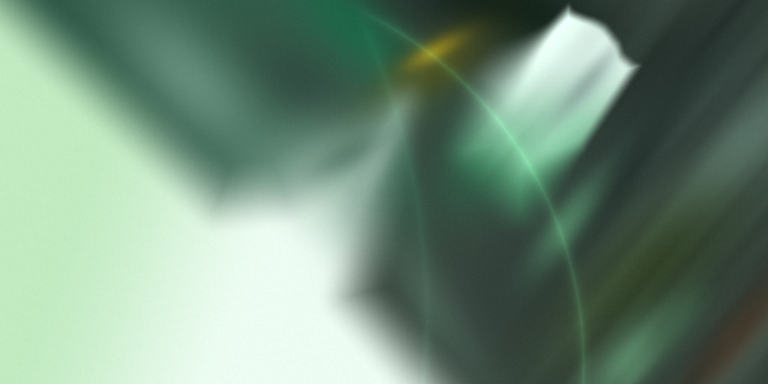
This background is drawn by a Shadertoy shader. Its source:

```glsl
// An abstract, defocused backdrop of pale light and green glass reflections.
// Two soft polygons carry the bright shapes; rotated Gaussian glows tint the
// dark field, with thin refraction arcs and stretched noise as motion streaks.

float hash(vec2 p) {
    return fract(sin(dot(p, vec2(127.1, 311.7))) * 43758.5453);
}

float noise(vec2 p) {
    vec2 i = floor(p), f = fract(p);
    f = f * f * (3.0 - 2.0 * f);
    return mix(mix(hash(i), hash(i + vec2(1, 0)), f.x),
               mix(hash(i + vec2(0, 1)), hash(i + vec2(1, 1)), f.x), f.y);
}

// Coordinates along and across a direction
vec2 rotate(vec2 p, float angle) {
    float c = cos(angle), s = sin(angle);
    return vec2(c * p.x + s * p.y, c * p.y - s * p.x);
}

// Elongated Gaussian spot
float glow(vec2 p, vec2 center, vec2 size, float angle) {
    vec2 q = rotate(p - center, angle) / size;
    return exp(-dot(q, q));
}

// Signed distance to a polygon, negative inside
float polygon(vec2 p, vec2 v[7]) {
    float d = dot(p - v[0], p - v[0]), side = 1.0;
    for (int i = 0; i < 7; i++) {
        vec2 a = v[i], b = v[(i + 6) % 7], e = b - a, w = p - a;
        vec2 q = w - e * clamp(dot(w, e) / dot(e, e), 0.0, 1.0);
        d = min(d, dot(q, q));
        bvec3 c = bvec3(p.y >= a.y, p.y < b.y, e.x * w.y > e.y * w.x);
        if (all(c) || all(not(c))) side = -side;
    }
    return side * sqrt(d);
}

float fill(float d, float softness) {
    return 1.0 - smoothstep(-softness, softness, d);
}

void mainImage(out vec4 fragColor, in vec2 fragCoord) {
    vec2 p = fragCoord / iResolution.y;
    p.x *= 2.0 * iResolution.y / iResolution.x;
    vec2 s = rotate(p, 0.88);
    float streak = noise(s * vec2(1.6, 13.0)) * 0.65 + noise(s * vec2(3.0, 34.0)) * 0.35;
    float rightSide = smoothstep(1.35, 1.65, p.x - 0.3 * (p.y - 0.5));

    // Dark field and its green upper left
    vec3 col = vec3(0.21, 0.265, 0.235);
    float innerEdge = length(p - vec2(-0.65, -0.15)) - 1.94 + 0.18 * (1.0 - p.y);
    col = mix(col, vec3(0.20, 0.36, 0.29), fill(innerEdge, 0.05) * smoothstep(0.25, 0.6, p.y));
    col = mix(col, vec3(0.09, 0.43, 0.29), 0.75 * glow(p, vec2(0.93, 0.93), vec2(0.22, 0.09), -0.75));
    col = mix(col, vec3(0.18, 0.28, 0.24), 0.8 * glow(p, vec2(0.80, 0.76), vec2(0.22, 0.10), -0.6));
    col = mix(col, vec3(0.17, 0.33, 0.26), 0.7 * glow(p, vec2(0.15, 0.98), vec2(0.25, 0.10), -0.7));
    col = mix(col, vec3(0.42, 0.58, 0.51), 0.85 * glow(p, vec2(0.50, 0.79), vec2(0.27, 0.11), -0.8));
    col = mix(col, vec3(0.42, 0.57, 0.50), 0.85 * glow(p, vec2(0.77, 0.58), vec2(0.20, 0.10), 0.5));
    col = mix(col, vec3(0.32, 0.42, 0.37), 0.6 * glow(p, vec2(1.13, 0.20), vec2(0.28, 0.07), -1.0));

    // Top shadow and diagonal reflections on the right
    col = mix(col, vec3(0.05, 0.11, 0.08), 0.9 * glow(p, vec2(1.32, 0.98), vec2(0.28, 0.11), -0.2));
    col = mix(col, vec3(0.14, 0.20, 0.19), 0.7 * glow(p, vec2(1.66, 0.62), vec2(0.50, 0.11), 0.88));
    col = mix(col, vec3(0.35, 0.45, 0.42), 0.85 * glow(p, vec2(1.95, 0.60), vec2(0.32, 0.13), 0.88));
    col = mix(col, vec3(0.20, 0.27, 0.15), 0.85 * glow(p, vec2(1.70, 0.30), vec2(0.32, 0.12), 0.75));
    col = mix(col, vec3(0.33, 0.27, 0.20), 0.8 * glow(p, vec2(1.92, 0.13), vec2(0.22, 0.05), 0.88));
    col = mix(col, vec3(0.42, 0.65, 0.49), 0.85 * glow(p, vec2(1.64, 0.06), vec2(0.15, 0.06), 0.9));
    col = mix(col, vec3(0.30, 0.48, 0.35), 0.6 * glow(p, vec2(1.77, 0.17), vec2(0.10, 0.04), 0.9));
    col *= 1.0 + rightSide * 0.55 * (streak - 0.5);

    // Amber flare
    col = mix(col, vec3(0.30, 0.31, 0.10), 0.8 * glow(p, vec2(1.13, 0.82), vec2(0.18, 0.07), 0.6));
    col = mix(col, vec3(0.60, 0.53, 0.12), 0.85 * glow(p, vec2(1.13, 0.865), vec2(0.08, 0.025), 0.5));

    // Large pale light with a grey wing reaching up
    float pale = polygon(p, vec2[7](vec2(-0.4, 1.38), vec2(0.57, 0.48), vec2(0.74, 0.50),
        vec2(1.04, 0.72), vec2(0.92, 0.23), vec2(1.25, -0.14), vec2(-0.4, -0.5)));
    vec3 paleColor = mix(vec3(0.76, 0.92, 0.76), vec3(0.93, 0.99, 0.95),
        smoothstep(0.15, 0.75, p.x + 0.35 * (0.4 - p.y)));
    paleColor = mix(paleColor, vec3(0.53, 0.67, 0.60), smoothstep(0.40, 0.07, length(p - vec2(1.02, 0.63))));
    col = mix(col, paleColor, fill(pale, 0.10));
    col = mix(col, vec3(0.62, 0.73, 0.68), 0.55 * glow(p, vec2(0.97, 0.56), vec2(0.18, 0.035), 1.1));
    col = mix(col, vec3(0.28, 0.41, 0.35), 0.5 * glow(p, vec2(0.91, 0.60), vec2(0.10, 0.035), 0.5));

    // Bright shard: crisp on the upper right, dissolving to the lower left
    vec2 bent = p + 0.035 * (streak - 0.5) * vec2(0.64, 0.77);
    float shard = polygon(bent, vec2[7](vec2(1.485, 0.98), vec2(1.59, 0.91), vec2(1.65, 0.82),
        vec2(1.51, 0.61), vec2(1.35, 0.46), vec2(1.22, 0.61), vec2(1.29, 0.78)));
    float height = smoothstep(0.50, 0.86, p.y);
    vec3 shardColor = mix(vec3(0.30, 0.64, 0.45), vec3(0.88, 0.97, 0.93), height);
    shardColor = mix(shardColor, vec3(0.66, 0.92, 0.77), 0.7 * glow(p, vec2(1.43, 0.64), vec2(0.14, 0.06), 0.8));
    shardColor = mix(shardColor, vec3(0.52, 0.62, 0.60), 0.7 * glow(p, vec2(1.53, 0.78), vec2(0.13, 0.035), 0.85));
    shardColor *= 0.88 + 0.24 * streak;
    float softness = mix(0.09, 0.018, smoothstep(1.30, 1.52, p.x + 0.3 * (p.y - 0.7)));
    col = mix(col, vec3(0.16, 0.50, 0.34), 0.55 * glow(p, vec2(1.29, 0.62), vec2(0.20, 0.11), 0.9));
    col = mix(col, shardColor, fill(shard, softness));
    col = mix(col, vec3(0.34, 0.56, 0.42), 0.75 * glow(p, vec2(1.48, 0.42), vec2(0.14, 0.045), 0.95));

    // Thin refraction arcs
    float outerArc = abs(length(p - vec2(0.50, 0.05)) - 1.02);
    col += vec3(0.06, 0.13, 0.08) * exp(-outerArc * 90.0) * smoothstep(0.9, 1.05, p.x);
    col += vec3(0.02, 0.05, 0.035) * exp(-abs(innerEdge) * 60.0) * smoothstep(0.9, 1.0, p.x);

    // Fine grain
    col += 0.012 * (hash(floor(p * 256.0)) - 0.5);
    fragColor = vec4(clamp(col, 0.0, 1.0), 1.0);
}
```
